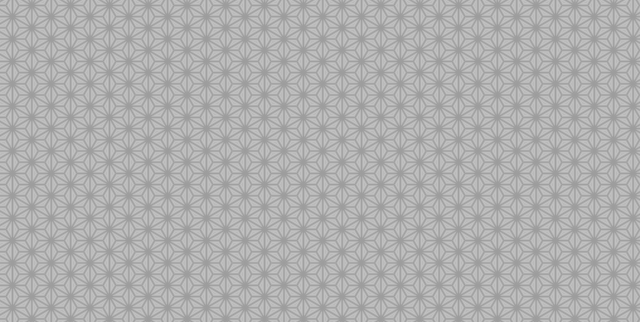
This pattern is drawn by a WebGL 1 fragment shader. Its source:

```glsl
precision highp float;

uniform vec2 u_resolution;

const float PI = 3.14159265;
const float REPEATS_ACROSS = 16.5;
const vec2 CELL = vec2(1.7320508, 1.0);       // two stars per cell, one unit apart
const vec2 FIRST_STAR = vec2(0.0195, 0.026);  // from the top left, in canvas widths
const float LINE_HALF_WIDTH = 0.036;
const float LEAF_RIM = 0.1;
const float HEART_RADIUS = 0.16;
const float SOFTNESS = 0.055;
const vec3 LEAF_COLOR = vec3(0.765);
const vec3 VEIN_COLOR = vec3(0.69);
const vec3 LINE_COLOR = vec3(0.61);
const vec3 HEART_COLOR = vec3(0.61);

// Offset from the nearest centre of a rectangular grid
vec2 gridOffset(vec2 p, vec2 cell) {
  return (fract(p / cell + 0.5) - 0.5) * cell;
}

// Offset from the nearest star of the staggered triangular lattice
vec2 starOffset(vec2 p, vec2 cell) {
  vec2 a = gridOffset(p, cell);
  vec2 b = gridOffset(p - 0.5 * cell, cell);
  return dot(a, a) < dot(b, b) ? a : b;
}

// Distance to the nearest of evenly spaced rays from the origin
float rayDistance(vec2 p, float rays) {
  float sector = 2.0 * PI / rays;
  float angle = atan(p.y, p.x + 1e-6);
  float fromRay = mod(angle + 0.5 * sector, sector) - 0.5 * sector;
  return length(p) * abs(sin(fromRay));
}

float coverage(float dist, float softness) {
  return 1.0 - smoothstep(-softness, softness, dist);
}

void main() {
  // Lattice units: one is the distance between neighbouring stars
  float scale = REPEATS_ACROSS * CELL.x;
  vec2 fromTop = vec2(gl_FragCoord.x, u_resolution.y - gl_FragCoord.y);
  vec2 p = (fromTop / u_resolution.x - FIRST_STAR) * scale;
  float softness = max(SOFTNESS, 0.8 * scale / u_resolution.x);

  // Hemp leaf lines: six join the stars, six meet between them
  vec2 q = starOffset(p, CELL);
  float dist = rayDistance(q, 12.0);
  float line = coverage(dist - LINE_HALF_WIDTH, softness);
  float vein = coverage(LEAF_RIM - dist, 0.5 * softness);
  float heart = coverage(length(q) - HEART_RADIUS, softness);

  vec3 color = mix(LEAF_COLOR, VEIN_COLOR, 0.6 * vein);
  color = mix(color, LINE_COLOR, line);
  color = mix(color, HEART_COLOR, 0.7 * heart);
  gl_FragColor = vec4(color, 1.0);
}
```
